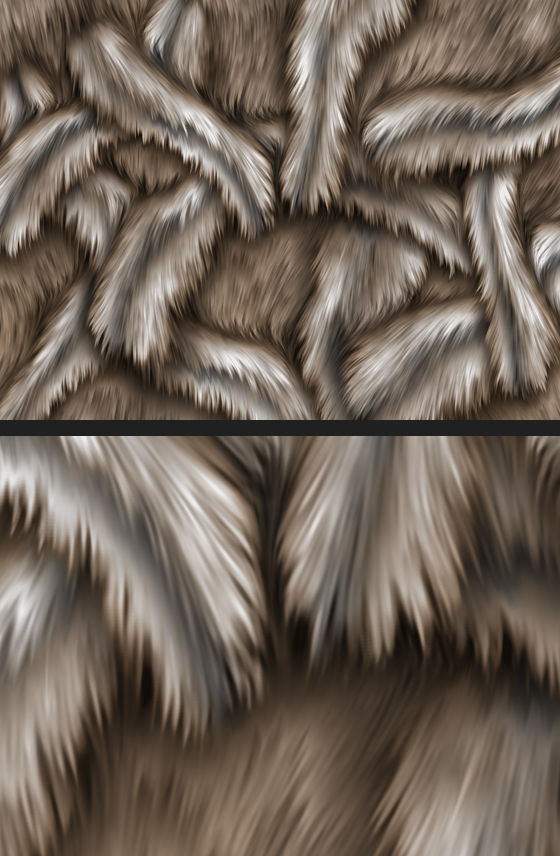
Top: the whole. Bottom: its middle third, enlarged.
Reproduce this texture procedurally as a Shadertoy shader.

```glsl
#define FOLDS 12
#define FOLD_RADIUS 0.098
#define FOLD_REACH 0.25
#define HAIR_LENGTH 0.034
#define HAIR_FREQ 270.0
#define TUFT_FREQ 105.0
#define HAIR_CONTRAST 0.056
#define TUFT_CONTRAST 0.036
#define RAGGEDNESS 0.009

struct Fur { vec2 dir; float tone; float warmth; };

float hash(vec2 p) {
    vec3 q = fract(p.xyx * vec3(0.1031, 0.1030, 0.0973));
    q += dot(q, q.yzx + 33.33);
    return fract((q.x + q.y) * q.z);
}

float noise(vec2 p) {
    vec2 i = floor(p), f = fract(p);
    f = f * f * (3.0 - 2.0 * f);
    return mix(mix(hash(i), hash(i + vec2(1, 0)), f.x),
               mix(hash(i + vec2(0, 1)), hash(i + vec2(1, 1)), f.x), f.y);
}

float bell(float x, float width) {
    return exp(-x * x / (width * width));
}

// Pile direction, brightness and warmth of the draped cloth
Fur drapedFur(vec2 p) {
    float lean = 1.6 * (noise(p * 2.5 + 4.0) - 0.5);
    float patches = noise(p * vec2(11.0, 7.0) + 31.0);
    float mottle = noise(p * 24.0 + 17.0) + 0.6 * noise(p * 52.0 + 5.0) - 0.8;
    Fur fur = Fur(vec2(sin(lean), -cos(lean)),
                  0.28 + 0.24 * patches + 0.13 * mottle,
                  1.2 + 0.6 * noise(p * 5.0));
    vec2 warped = p + 0.12 * (vec2(noise(p * 4.0), noise(p * 4.0 + 57.0)) - 0.5);

    for (int i = 0; i < FOLDS; i++) {
        // Winding tube on a jittered grid, in its own frame
        float id = float(i);
        vec2 cell = vec2(mod(id, 4.0), floor(id / 4.0));
        vec2 jitter = vec2(hash(vec2(id, 3.0)), hash(vec2(id, 8.0))) - 0.5;
        vec2 offset = warped - (cell + 0.5 + 0.6 * jitter) / 3.0;
        float angle = mix(0.3, 2.8, fract(id * 0.618 + 0.25));
        vec2 axis = vec2(cos(angle), sin(angle));
        vec2 normal = vec2(-axis.y, axis.x);
        vec2 q = vec2(dot(offset, axis), dot(offset, normal));
        q.y += 0.025 * sin(q.x * 11.0 + id * 2.4);
        float radius = FOLD_RADIUS * (0.65 + 0.6 * noise(vec2(q.x * 7.0, id * 9.0)));
        float across = q.y / radius;
        float dist = length(vec2(max(abs(q.x) - FOLD_REACH, 0.0), q.y)) / radius;

        // Dark patchy spine, pale flanks, tan shaded margin
        float along = noise(vec2(q.x * 11.0, id * 5.0 + 2.0));
        float spine = bell(across - 0.15, 0.26) * clamp(0.1 + 1.1 * along + 0.7 * mottle, 0.0, 1.2);
        float flank = bell(abs(across) - 0.45, 0.34) * (0.1 + 1.25 * patches);
        float tone = 0.44 + 0.31 * flank - 0.28 * spine + 0.16 * (along - 0.5)
                   + 0.15 * mottle + 0.06 * across * normal.y
                   - 0.27 * smoothstep(0.5, 1.1, dist);

        // Shadow under the fold, then the fold itself
        float cover = smoothstep(1.12, 0.86, dist);
        fur.tone = mix(fur.tone, 0.09, 0.68 * smoothstep(1.6, 0.98, dist));
        fur.tone = mix(fur.tone, tone, cover);
        fur.warmth = mix(fur.warmth, 1.45 - 0.65 * flank - 0.9 * spine
                         + 0.4 * smoothstep(0.6, 1.0, dist), cover);
        vec2 comb = normalize(-0.5 * axis + 0.6 * normal * clamp(across * 1.2, -1.0, 1.0)
                              + vec2(0.0, -0.7));
        fur.dir = mix(fur.dir, comb, smoothstep(1.6, 0.7, dist));
    }
    fur.dir = normalize(fur.dir + vec2(0.0, -0.001));
    return fur;
}

// Noise smeared along the pile: x is single hairs, y is tufts
vec2 strands(vec2 p, vec2 dir) {
    vec2 sum = vec2(0.0);
    float total = 0.0;
    for (int i = -12; i <= 12; i++) {
        float t = float(i) / 12.0;
        float weight = 1.0 - t * t;
        vec2 at = p + dir * t * HAIR_LENGTH;
        sum += weight * vec2(noise(at * HAIR_FREQ), noise(at * TUFT_FREQ + 9.0));
        total += weight;
    }
    return (sum / total - 0.5) * vec2(14.0, 9.5);
}

vec3 furColor(float tone, float warmth) {
    float v = clamp(tone, 0.05, 0.93);
    float tint = 4.0 * v * (1.0 - v) * warmth * (1.0 - 0.5 * smoothstep(0.55, 0.85, v));
    return v + tint * vec3(0.050, 0.0, -0.046);
}

void mainImage(out vec4 fragColor, in vec2 fragCoord) {
    vec2 p = fragCoord / iResolution.y;
    vec2 dir = drapedFur(p).dir;
    vec2 hair = strands(p, dir);

    // Hairs carry the tone of their roots, which frays every edge
    float pull = clamp(0.7 * hair.y + 0.8 * hair.x, -2.2, 2.2);
    Fur root = drapedFur(p - dir * RAGGEDNESS * (0.8 + pull));
    float depth = 0.4 + 1.2 * root.tone;
    float tone = root.tone + depth * dot(hair, vec2(HAIR_CONTRAST, TUFT_CONTRAST));
    fragColor = vec4(furColor(tone, root.warmth), 1.0);
}
```
